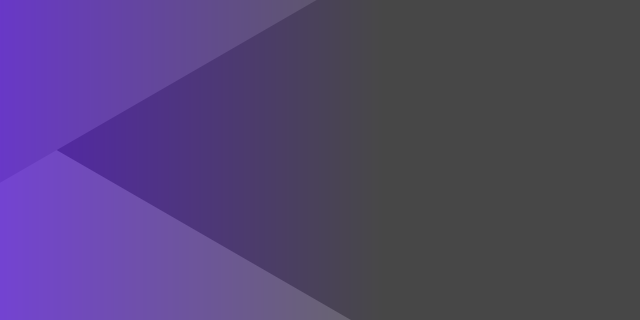
Reproduce this background procedurally as a WebGL 2 fragment shader.

```glsl
#version 300 es
precision highp float;

uniform vec2 u_resolution;
out vec4 fragColor;

// Lengths are in canvas heights, except FADE_END in canvas widths
const vec3 PURPLE = vec3(0.33, 0.14, 0.70);
const vec3 GRAY = vec3(0.28);
const float FADE_END = 0.597;
const vec2 APEX = vec2(0.177, 0.531);
const float EDGE_ANGLE = radians(30.0);
const float UPPER_LIFT = 0.08;
const float LOWER_LIFT = 0.122;

// Antialiased coverage of the half plane on the side the normal points to
float halfPlane(vec2 p, vec2 normal, float pixel) {
    return clamp(dot(p, normal) / pixel + 0.5, 0.0, 1.0);
}

void main() {
    float pixel = 1.0 / u_resolution.y;
    vec2 p = gl_FragCoord.xy * pixel;
    float across = gl_FragCoord.x / u_resolution.x;

    // Horizontal fade from purple to flat gray
    vec3 color = mix(PURPLE, GRAY, clamp(across / FADE_END, 0.0, 1.0));

    // Two lighter panels meet at the apex; the upper one lies on top
    vec2 fromApex = p - APEX;
    vec2 upperNormal = vec2(-sin(EDGE_ANGLE), cos(EDGE_ANGLE));
    vec2 lowerNormal = vec2(upperNormal.x, -upperNormal.y);
    float upper = halfPlane(fromApex, upperNormal, pixel);
    float lower = halfPlane(fromApex, lowerNormal, pixel);
    color += mix(LOWER_LIFT * lower, UPPER_LIFT, upper);

    fragColor = vec4(color, 1.0);
}
```
